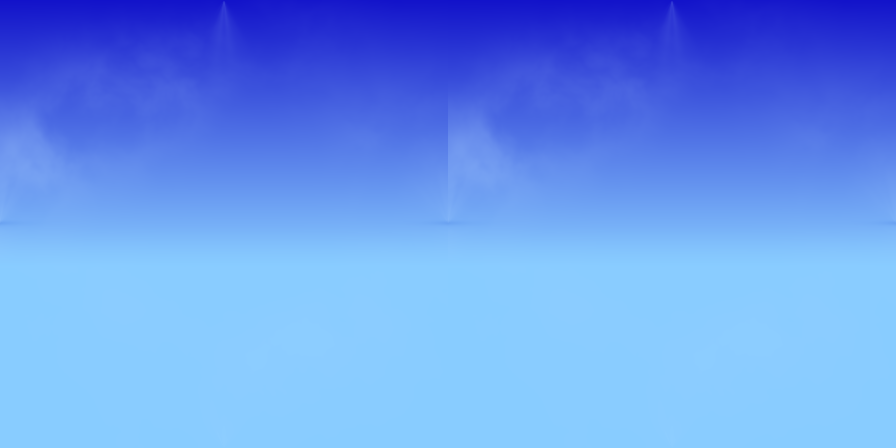
Give the GLSL for this texture, as a WebGL 1 fragment shader.

```glsl
precision highp float;
// Two side-by-side tiles of a blue sky gradient with faint haze pinched into glowing fans.
uniform vec2 u_resolution;

#define TILES 2.0
#define HORIZON 0.405
#define ZENITH_COLOR vec3(0.07, 0.07, 0.79)
#define HORIZON_COLOR vec3(0.535, 0.80, 1.0)
#define HAZE_COLOR vec3(0.66, 0.82, 1.0)
#define HAZE_SCALE 7.0
#define HAZE_STRENGTH 0.30
#define FAN_STRENGTH 0.30

float hash(vec2 p) {
  return fract(sin(dot(p, vec2(127.1, 311.7))) * 43758.5453);
}

float noise(vec2 p) {
  vec2 i = floor(p);
  vec2 f = fract(p);
  f = f * f * (3.0 - 2.0 * f);
  return mix(mix(hash(i), hash(i + vec2(1.0, 0.0)), f.x),
             mix(hash(i + vec2(0.0, 1.0)), hash(i + vec2(1.0, 1.0)), f.x), f.y);
}

float fbm(vec2 p) {
  float sum = 0.0;
  float amplitude = 0.5;
  for (int i = 0; i < 5; i++) {
    sum += amplitude * noise(p);
    p = mat2(1.6, 1.2, -1.2, 1.6) * p + 4.7;
    amplitude *= 0.5;
  }
  return sum;
}

// Soft elliptical mask, turned by an angle.
float patchMask(vec2 p, vec2 center, vec2 size, float angle) {
  vec2 d = p - center;
  float c = cos(angle);
  float s = sin(angle);
  d = vec2(c * d.x + s * d.y, c * d.y - s * d.x) / size;
  return exp(-dot(d, d));
}

// Streaked glow opening along +y from the origin.
float fan(vec2 d, float reach, float spread, float seed) {
  float angle = atan(d.x, d.y + 0.0001);
  float radius = length(d);
  float streaks = 0.55 + 0.75 * noise(vec2(angle * 7.0 + seed, radius * 12.0));
  float wedge = exp(-angle * angle / (spread * spread));
  return streaks * wedge * exp(-radius / reach);
}

void main() {
  vec2 uv = gl_FragCoord.xy / u_resolution;
  vec2 p = vec2(fract(uv.x * TILES), uv.y);
  vec2 side = vec2(p.x - step(0.5, p.x), p.y - 0.502);

  // Vertical gradient, flat below the horizon
  float height = max((p.y - HORIZON) / (1.0 - HORIZON), 0.0);
  height = mix(height, smoothstep(0.0, 0.16, height) * height, 0.35);
  vec3 color = mix(HORIZON_COLOR, ZENITH_COLOR, height);

  // Drifting haze
  vec2 warp = vec2(fbm(p * 4.0), fbm(p * 4.0 + 9.0)) - 0.5;
  float texture = smoothstep(0.2, 0.8, fbm((p + 0.12 * warp) * HAZE_SCALE));
  float mask = patchMask(p, vec2(0.20, 0.73), vec2(0.30, 0.13), 0.45)
    + 0.6 * patchMask(p, vec2(0.03, 0.61), vec2(0.13, 0.10), 0.0)
    + 0.55 * patchMask(p, vec2(0.92, 0.66), vec2(0.17, 0.15), -0.6)
    + 0.30 * patchMask(p, vec2(0.60, 0.87), vec2(0.20, 0.12), 0.3)
    + 0.45 * patchMask(p, vec2(0.70, 0.23), vec2(0.26, 0.12), 0.4)
    + 0.25 * patchMask(p, vec2(0.25, 0.32), vec2(0.22, 0.10), -0.4);
  float haze = HAZE_STRENGTH * mask * texture;

  // Fans at the top, side and bottom focal points
  float glow = 0.9 * fan(vec2(p.x - 0.5, 1.0 - p.y), 0.085, 0.38, 3.0)
    + 0.8 * fan(side, 0.085, 0.75, 11.0)
    + 0.55 * fan(vec2(p.x - 0.5, p.y), 0.09, 0.65, 23.0);
  haze += FAN_STRENGTH * glow;

  // Faint seam glow beneath the side focus
  float below = smoothstep(0.40, 0.44, p.y) * (1.0 - smoothstep(0.48, 0.50, p.y));
  haze += below * exp(-abs(side.x) / 0.05) * mix(0.04, 0.09, step(0.0, side.x));

  color = mix(color, HAZE_COLOR, clamp(haze, 0.0, 0.6));

  // Thin dim line across the side focus
  color -= vec3(0.05, 0.05, 0.02) * exp(-abs(side.x) / 0.035 - pow(side.y / 0.005, 2.0));

  gl_FragColor = vec4(color, 1.0);
}
```
